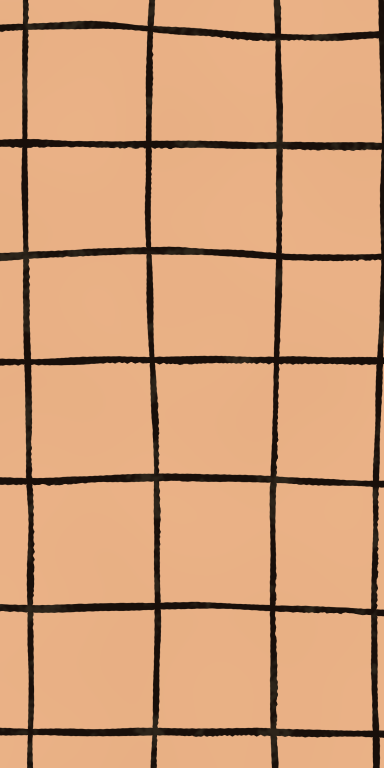
Write a WebGL 1 fragment shader that draws this pattern.

```glsl
precision highp float;
// A hand-inked grid: four upright and seven level brush strokes on warm paper.
// Each stroke is a slow bend plus gradient-noise wobble, uneven pressure and a
// ragged edge. Units: canvas width = 1, y measured downward from the top.

uniform vec2 u_resolution;

const float PI = 3.14159265;
const int COLUMNS = 4;
const int ROWS = 7;
const float COLUMN_HALF_WIDTH = 0.0077;
const float ROW_HALF_WIDTH = 0.0090;
const vec3 PAPER = vec3(0.914, 0.692, 0.522);
const vec3 INK_DARK = vec3(0.095, 0.060, 0.040);
const vec3 INK_WORN = vec3(0.175, 0.145, 0.105);

vec2 hashGradient(vec2 cell) {
  float angle = 2.0 * PI * fract(sin(dot(cell, vec2(127.1, 311.7))) * 43758.5);
  return vec2(cos(angle), sin(angle));
}

float gradientNoise(vec2 p) {
  vec2 cell = floor(p);
  vec2 f = fract(p);
  vec2 u = f * f * f * (f * (f * 6.0 - 15.0) + 10.0);
  vec2 e = vec2(1.0, 0.0);
  float a = dot(hashGradient(cell), f);
  float b = dot(hashGradient(cell + e.xy), f - e.xy);
  float c = dot(hashGradient(cell + e.yx), f - e.yx);
  float d = dot(hashGradient(cell + e.xx), f - e.xx);
  return mix(mix(a, b, u.x), mix(c, d, u.x), u.y);
}

// Center x of an upright stroke at height y
float columnCenter(float i, float y) {
  float base = 0.073 + 0.305 * i + 0.0365 * sin(PI * pow(i / 3.0, 1.5));
  float bend = -0.013 * cos(1.7 * (i - 0.7)) * sin(PI * y);
  float lean = 0.006 * (1.0 - 0.7 * i) * (y - 1.0);
  return base + bend + lean;
}

// Center y of a level stroke at position x; rows crowd toward the middle
float rowCenter(float i, float x) {
  float crowding = pow(1.0 - abs(i - 3.4) / 3.4, 1.6);
  float base = 0.082 + 0.3055 * i - 0.073 * crowding;
  float sway = cos(1.4 * i);
  float bend = -0.0115 * sway * sway * sin(2.0 * PI * x - 0.4 * i);
  float tilt = (0.005 + 0.010 * cos(1.26 * i)) * (x - 0.5);
  return base + bend + tilt;
}

// Coverage of one stroke from its offset across and its position along
float brushStroke(float across, float along, float halfWidth, float seed, float blur) {
  float wobble = 0.005 * gradientNoise(vec2(along * 5.0, seed));
  float pressure = 1.0 + 0.42 * gradientNoise(vec2(along * 7.0, seed + 31.4));
  float offset = across - wobble;
  float dryness = smoothstep(-0.1, 0.35, gradientNoise(vec2(along * 4.0, seed + 57.2)));
  float side = smoothstep(-halfWidth, halfWidth, offset);
  float grain = gradientNoise(vec2(along * 95.0, across * 60.0 + seed));
  float ragged = grain * (0.0012 + 0.0038 * dryness * side);
  float edge = abs(offset) - halfWidth * pressure - ragged;
  return 1.0 - smoothstep(-blur, blur, edge);
}

float inkGrid(vec2 p, float blur) {
  float ink = 0.0;
  for (int n = 0; n < COLUMNS; n++) {
    float i = float(n);
    float across = p.x - columnCenter(i, p.y);
    ink = max(ink, brushStroke(across, p.y, COLUMN_HALF_WIDTH, 3.37 + 7.3 * i, blur));
  }
  for (int n = 0; n < ROWS; n++) {
    float i = float(n);
    float across = p.y - rowCenter(i, p.x);
    ink = max(ink, brushStroke(across, p.x, ROW_HALF_WIDTH, 101.6 + 7.3 * i, blur));
  }
  return ink;
}

void main() {
  vec2 p = vec2(gl_FragCoord.x, u_resolution.y - gl_FragCoord.y) / u_resolution.x;
  float blur = 0.7 / u_resolution.x;

  // Paper with a barely visible mottling
  vec3 paper = PAPER + 0.010 * gradientNoise(p * 3.0 + 8.5);

  // Ink pooled dark in places, drier and lighter in others
  float wear = gradientNoise(p * vec2(9.0, 11.0)) + 0.5 * gradientNoise(p * 60.0);
  vec3 ink = mix(INK_DARK, INK_WORN, smoothstep(0.0, 0.5, wear));

  gl_FragColor = vec4(mix(paper, ink, inkGrid(p, blur)), 1.0);
}
```
